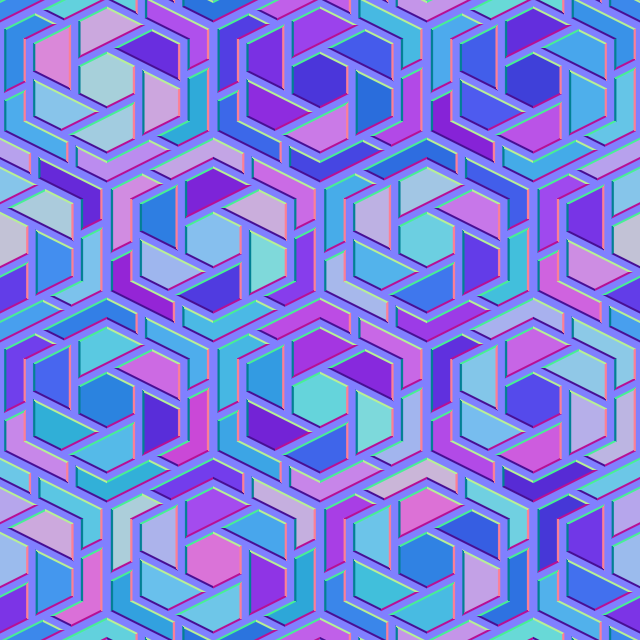
This texture map is drawn by a three.js fragment shader. Its source:

```glsl
// Normal map of a pinwheel hexagon mosaic: each cell holds a core, six blades
// and six bent rim tiles. Tiles are intersections of half planes that carry
// their edge normal, so bevels follow directly; each face has a hashed tilt.
varying vec2 vUv;

const float SPAN = 6.0;                     // canvas size in cell half widths
const vec2 PERIOD = vec2(2.0, 3.0);         // step of each of two cell lattices
const vec2 EVEN_ROW = vec2(0.0, 0.75);      // first centre of each lattice
const vec2 ODD_ROW = vec2(1.0, 2.25);
const vec2 STRETCH = vec2(1.0, 1.1547);     // makes the squat cells regular
const float CORE = 0.300;                   // apothems of the seam lines
const float ARM = 0.325;
const float MIDDLE = 0.724;
const float RIM = 0.995;
const float GAP = 0.034;                    // half width of the grooves
const float BEVEL = 0.021;
const float SOFT = 0.007;
const float BEVEL_RISE = 0.16;              // upward part of the bevel normal
const vec2 TILT = vec2(0.48, 0.74);         // range of face tilt

vec2 hash2(vec3 p) {
  p = fract(p * vec3(0.1031, 0.1030, 0.0973));
  p += dot(p, p.yzx + 33.33);
  return fract((p.xx + p.yz) * p.zy);
}

// Edges are vec3(normal, signed distance); negation flips the solid side.
vec3 side(vec2 q, float k, float apothem) {
  float angle = radians(60.0) * k;
  vec2 n = vec2(cos(angle), sin(angle));
  return vec3(n, dot(q, n) - apothem);
}

vec3 both(vec3 a, vec3 b) {
  return a.z > b.z ? a : b;
}

vec3 hexagon(vec2 q, float apothem) {
  vec3 edge = side(q, 0.0, apothem);
  for (int i = 1; i < 6; i++) edge = both(edge, side(q, float(i), apothem));
  return edge;
}

vec2 nearestCentre(vec2 p, vec2 origin) {
  return floor((p - origin) / PERIOD + 0.5) * PERIOD + origin;
}

// Keeps the closer tile: xyz is its edge, w its number in the cell.
vec4 nearer(vec4 tile, vec3 edge, float number) {
  return edge.z < tile.z ? vec4(edge, number) : tile;
}

vec4 cellTile(vec2 q) {
  vec3 middle = hexagon(q, MIDDLE);
  vec3 band = both(hexagon(q, RIM), -middle);
  vec4 tile = vec4(hexagon(q, CORE), 0.0);
  for (int i = 0; i < 6; i++) {
    float k = float(i);
    // Blades and rim tiles turn in opposite directions.
    vec3 blade = both(-side(q, k, CORE), side(q, k + 1.0, CORE));
    vec3 bend = both(-side(q, k, ARM), side(q, k - 1.0, ARM));
    tile = nearer(tile, both(middle, blade), k + 1.0);
    tile = nearer(tile, both(band, bend), k + 7.0);
  }
  return tile;
}

float inside(float d) {
  return 1.0 - smoothstep(-SOFT, SOFT, d);
}

void main() {
  // Nearest cell of the staggered rows
  vec2 p = vUv * SPAN;
  vec2 centre = nearestCentre(p, EVEN_ROW);
  vec2 other = nearestCentre(p, ODD_ROW);
  if (length((p - other) * STRETCH) < length((p - centre) * STRETCH)) centre = other;

  vec4 tile = cellTile((p - centre) * STRETCH);
  float d = tile.z + GAP;

  // Random face tilt, wrapping at the canvas border
  vec2 cell = floor(mod(centre + 0.01, SPAN) * 2.0);
  vec2 rnd = hash2(vec3(cell, tile.w) + 7.0);
  float turn = radians(360.0) * rnd.x;
  float tilt = mix(TILT.x, TILT.y, rnd.y);
  vec3 face = vec3(tilt * vec2(cos(turn), sin(turn)), sqrt(1.0 - tilt * tilt));

  // Groove, bevel and face
  vec3 bevel = normalize(vec3(normalize(tile.xy * STRETCH), BEVEL_RISE));
  vec3 normal = mix(vec3(0.0, 0.0, 1.0), bevel, inside(d));
  normal = mix(normal, face, inside(d + BEVEL));
  gl_FragColor = vec4(0.5 + 0.5 * normal, 1.0);
}
```
